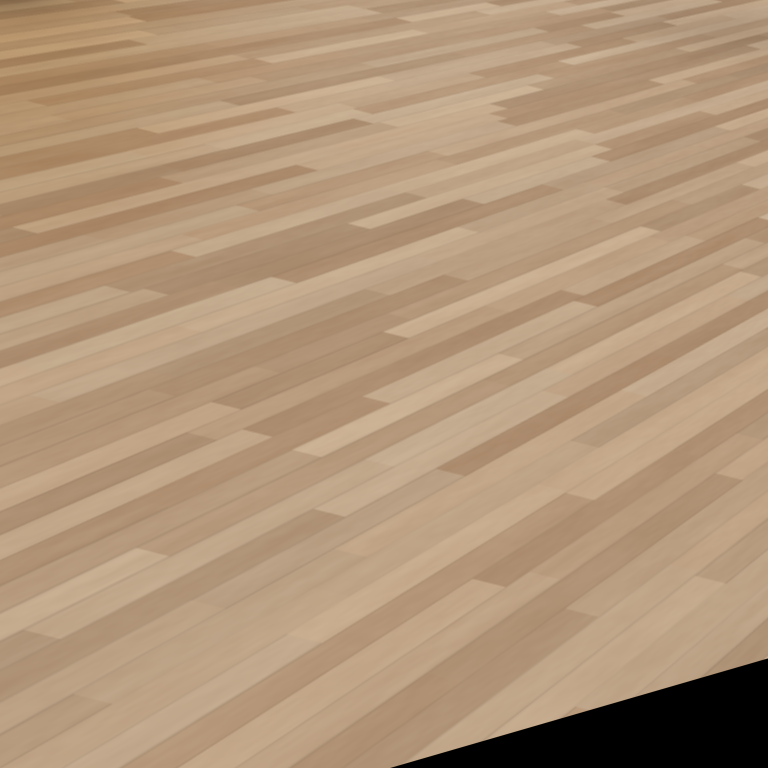
A Shadertoy shader for this texture:

```glsl
const vec2 VANISH = vec2(2.21, 1.27);       // where the strips converge
const float HORIZON_SLOPE = -0.25;
const float STRIP_WIDTH = 0.0303;
const float PLANK_LENGTH = 0.17;
const vec3 DARK_WOOD = vec3(0.665, 0.545, 0.432);
const vec3 LIGHT_WOOD = vec3(0.785, 0.685, 0.572);
const int SAMPLES = 4;

float hash(vec2 p) {
    vec3 q = fract(p.xyx * vec3(0.1031, 0.1030, 0.0973));
    q += dot(q, q.yzx + 33.33);
    return fract((q.x + q.y) * q.z);
}

float noise(vec2 p) {
    vec2 cell = floor(p);
    vec2 f = fract(p);
    f = f * f * (3.0 - 2.0 * f);
    float low = mix(hash(cell), hash(cell + vec2(1, 0)), f.x);
    float high = mix(hash(cell + vec2(0, 1)), hash(cell + vec2(1, 1)), f.x);
    return mix(low, high, f.y);
}

// Canvas point to floor: x counts strips, y counts plank lengths
vec2 floorCoords(vec2 p) {
    float depth = VANISH.y - p.y + HORIZON_SLOPE * (p.x - VANISH.x);
    return vec2((VANISH.x - p.x) / STRIP_WIDTH, 1.0 / PLANK_LENGTH) / depth;
}

// Strip and plank number, with staggered ends and uneven lengths
vec2 plankId(vec2 board) {
    float strip = floor(board.x);
    float along = board.y + hash(vec2(strip, 7.0)) * 9.0;
    float index = floor(along);
    float joint = 0.55 * hash(vec2(strip, index + 40.0));
    return vec2(strip, index - step(fract(along), joint));
}

vec3 woodColor(vec2 board) {
    vec2 id = plankId(board);
    float tone = hash(id + 17.0);
    tone = mix(tone, smoothstep(0.0, 1.0, tone), 0.5);

    // Broad streaks and fine grain run along each plank
    vec2 grainPos = board + id.yx * vec2(0.0, 5.3);
    float streak = noise(grainPos * vec2(2.5, 4.0)) - 0.5;
    float grain = noise(grainPos * vec2(9.0, 26.0)) - 0.5;
    tone += 0.22 * streak + 0.13 * grain;

    vec3 color = mix(DARK_WOOD, LIGHT_WOOD, tone);
    color += vec3(0.008, -0.001, -0.006) * (2.0 * hash(id + 71.0) - 1.0);

    // Faint seam, stronger beside some planks
    float edge = min(fract(board.x), 1.0 - fract(board.x));
    float seam = 1.0 - smoothstep(0.0, 0.09, edge);
    return color * (1.0 - seam * 0.09 * hash(id + 5.0));
}

float glow(vec2 p, vec2 center, vec2 radius) {
    vec2 q = (p - center) / radius;
    return exp(-dot(q, q));
}

// Uneven room light: warm corner, soft sheen, dim far side
vec3 roomLight(vec2 p) {
    vec3 light = vec3(1.0);
    light *= mix(vec3(1.0), vec3(0.93, 0.87, 0.76), glow(p, vec2(0.0, 1.0), vec2(0.28, 0.3)));
    light *= 1.0 - 0.4 * glow(p, vec2(0.0, 1.02), vec2(0.08, 0.03));
    light *= 1.0 - 0.10 * glow(p, vec2(0.95, 0.96), vec2(0.14, 0.035));
    light += vec3(0.02, 0.03, 0.04) * glow(p, vec2(0.55, 0.95), vec2(0.25, 0.15));
    return light;
}

// Positive above the slanted border of the floor
float borderDistance(vec2 p) {
    return dot(p - vec2(0.508, 0.0), normalize(vec2(-0.29, 1.0)));
}

void mainImage(out vec4 fragColor, in vec2 fragCoord) {
    float pixel = 1.0 / iResolution.y;
    vec2 p = fragCoord * pixel;

    // Average a small grid of samples for soft edges
    float spread = max(1.2 * pixel, 0.0028);
    vec3 wood = vec3(0.0);
    for (int i = 0; i < SAMPLES * SAMPLES; i++) {
        vec2 grid = vec2(i % SAMPLES, i / SAMPLES) + 0.5;
        vec2 offset = (grid / float(SAMPLES) - 0.5) * spread;
        wood += woodColor(floorCoords(p + offset));
    }
    wood *= roomLight(p) / float(SAMPLES * SAMPLES);

    float coverage = smoothstep(-0.7 * pixel, 0.7 * pixel, borderDistance(p));
    fragColor = vec4(wood * coverage, 1.0);
}
```
